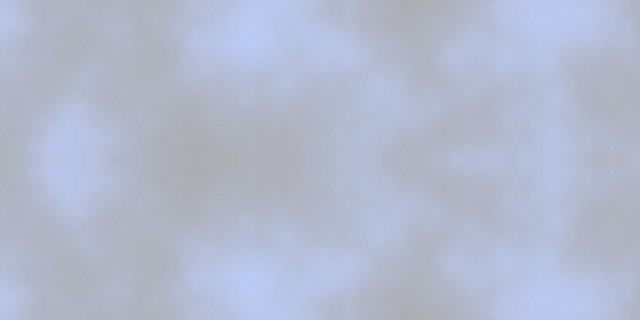
Give the GLSL for this texture, as a Shadertoy shader.

```glsl
// Soft, hazy clouds in grey and pale blue, mirrored about the horizontal midline.
// A warped checker of cosine swells sets the broad patches; fractal gradient
// noise breaks up their outlines, and a two-colour ramp with faint grain tints it.

vec2 gradientAt(vec2 cell) {
    float angle = 6.2832 * fract(sin(dot(cell, vec2(127.1, 311.7))) * 43758.5);
    return vec2(cos(angle), sin(angle));
}

float gradientNoise(vec2 p) {
    vec2 cell = floor(p), f = fract(p);
    vec2 s = f * f * f * (f * (f * 6.0 - 15.0) + 10.0);
    vec2 e = vec2(0.0, 1.0);
    float low = mix(dot(gradientAt(cell), f),
                    dot(gradientAt(cell + e.yx), f - e.yx), s.x);
    float high = mix(dot(gradientAt(cell + e.xy), f - e.xy),
                     dot(gradientAt(cell + e.yy), f - e.yy), s.x);
    return mix(low, high, s.y);
}

float cloudNoise(vec2 p) {
    float sum = 0.0, amplitude = 1.0;
    for (int octave = 0; octave < 6; octave++) {
        sum += amplitude * gradientNoise(p);
        // Rotate each octave so that the lattices do not line up
        p = mat2(1.6, 1.2, -1.2, 1.6) * p + 7.3;
        amplitude *= 0.48;
    }
    return sum;
}

void mainImage(out vec4 fragColor, in vec2 fragCoord) {
    // Canvas heights, folded about the middle with a slightly rounded crease
    vec2 p = fragCoord / iResolution.y;
    p.y = length(vec2(p.y - 0.5, 0.012));

    // Broad swells, bent by slow noise
    vec2 bend = vec2(gradientNoise(p * 2.0 + 11.4), gradientNoise(p * 2.0 + 35.8));
    vec2 q = p + 0.16 * bend;
    float swell = cos(6.2832 * (q.x - 0.22)) * cos(6.2832 * q.y);
    float greyBand = exp(-pow((q.x - 0.5) / 0.15, 2.0));

    // Density of the haze, eased at both ends so that no patch goes flat
    float density = 0.85 * swell - 0.9 * greyBand - 0.42
                  + 3.0 * cloudNoise(p * 2.5 + vec2(21.3, 14.6));
    float haze = 1.08 / (1.0 + exp(-density));

    vec3 warmGrey = vec3(0.67, 0.675, 0.69);
    vec3 paleBlue = vec3(0.735, 0.795, 0.96);
    float grain = 0.012 * gradientNoise(p * 97.0 + 5.1);
    fragColor = vec4(mix(warmGrey, paleBlue, haze) + grain, 1.0);
}
```
